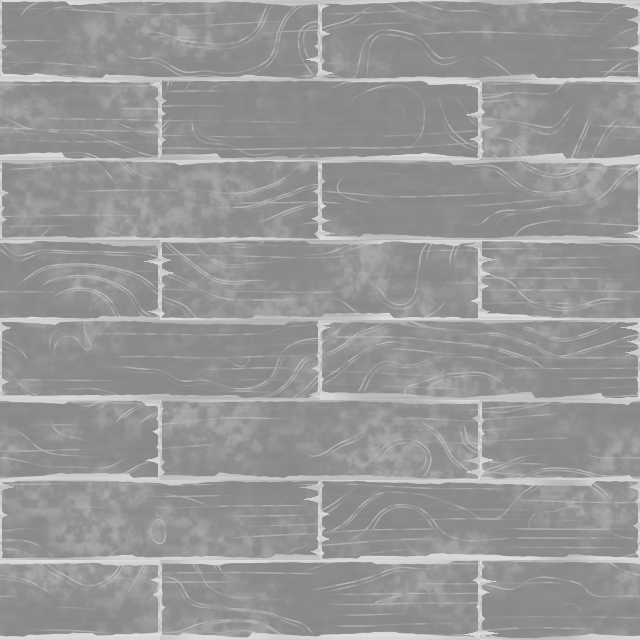
Reproduce this texture procedurally as a three.js fragment shader.

```glsl
// Grey weathered wood planks in running bond, with chipped pale gaps and wavy grain.
varying vec2 vUv;

const float ROWS = 8.0;
const float COLUMNS = 2.0;
const float PLANK_LENGTH = 4.0; // in plank heights
const float SOFT = 0.008;       // edge softness in plank heights
const vec3 WOOD = vec3(0.543);
const vec3 WORN = vec3(0.655);
const vec3 GRAIN = vec3(0.77);
const vec3 GAP_DULL = vec3(0.68);
const vec3 GAP_PALE = vec3(0.88);

float hash(vec2 p) {
  vec3 h = fract(p.xyx * 0.1031);
  h += dot(h, h.yzx + 33.33);
  return fract((h.x + h.y) * h.z);
}

float noise(vec2 p) {
  vec2 i = floor(p), f = fract(p);
  f = f * f * (3.0 - 2.0 * f);
  return mix(mix(hash(i), hash(i + vec2(1.0, 0.0)), f.x),
             mix(hash(i + vec2(0.0, 1.0)), hash(i + 1.0), f.x), f.y);
}

float fbm(vec2 p) {
  float sum = 0.0, weight = 0.5;
  for (int i = 0; i < 5; i++) {
    sum += weight * noise(p);
    p = p * 2.1 + 17.3;
    weight *= 0.5;
  }
  return sum;
}

// Sloping steps from 0 to 1: long wedges that end in short breaks
float chips(float x, float seed) {
  float cell = floor(x), f = fract(x);
  float last = hash(vec2(cell - 1.0, seed + 7.0));
  float start = mix(last, hash(vec2(cell, seed)), clamp(f / 0.07, 0.0, 1.0));
  return mix(start, hash(vec2(cell, seed + 7.0)), f);
}

// Pointed splinters that reach inward from a plank end
float splinters(float y, float seed) {
  float cell = floor(y * 6.0);
  float middle = mix(0.35, 0.65, hash(vec2(cell, seed + 3.0)));
  float point = max(0.0, 1.0 - abs(fract(y * 6.0) - middle) * 3.0);
  float reach = hash(vec2(cell, seed));
  return 0.23 * reach * reach * reach * point * point;
}

// Height field whose level curves are the grain
float grainField(vec2 p, float bend, float pitch) {
  return pitch * p.y + bend * (noise(p * vec2(0.95, 1.15)) + 0.12 * noise(p * 2.7));
}

float grainLine(vec2 p, float bend, float pitch, float shift) {
  const float STEP = 0.004;
  float f = grainField(p, bend, pitch);
  vec2 slope = vec2(grainField(p + vec2(STEP, 0.0), bend, pitch) - f,
                    grainField(p + vec2(0.0, STEP), bend, pitch) - f) / STEP;
  float dist = abs(fract(f + shift) - 0.5) / max(length(slope), 0.2);
  return 1.0 - smoothstep(0.002, 0.016, dist);
}

// Broken strokes: doubled bends plus shallow scratches near the ends
float grain(vec2 q, float seed) {
  vec2 p = q + seed * vec2(13.7, 7.9);
  float patchy = noise(p * vec2(0.9, 2.3) + 31.0);
  float broken = 0.35 + 0.65 * smoothstep(0.25, 0.65, noise(p * vec2(9.0, 14.0)));
  float main = grainLine(p, 3.6, 2.6, 0.0) * smoothstep(0.35, 0.6, patchy);
  float twin = grainLine(p, 3.6, 2.6, 0.15) * smoothstep(0.5, 0.7, patchy);
  float nearEnd = 1.0 - smoothstep(0.2, 1.7, min(q.x, PLANK_LENGTH - q.x));
  float sparse = smoothstep(0.58, 0.8, noise(p * vec2(0.9, 6.0) + 53.0) + 0.12 * nearEnd);
  float scratch = grainLine(p * vec2(0.55, 1.0) + 71.0, 1.3, 7.0, 0.0) * sparse;
  return max(max(main, 0.75 * twin), 0.8 * scratch) * broken;
}

vec3 woodColor(vec2 q, float seed) {
  vec2 p = q + seed * vec2(5.3, 9.1);
  float cloud = smoothstep(0.36, 0.76, fbm(p * vec2(1.1, 1.7)));
  float speckle = smoothstep(0.3, 0.7, fbm(p * 9.0));
  float streak = noise(p * vec2(1.5, 26.0)) - 0.5;
  vec3 color = mix(WOOD, WORN, cloud * (0.25 + 0.75 * speckle));
  color += 0.014 * streak + 0.012 * (speckle - 0.4);
  return mix(color, GRAIN, 0.75 * grain(q, seed));
}

vec3 gapColor(vec2 q, float seed, float joint) {
  float along = smoothstep(0.2, 0.75, noise(vec2(q.x * 1.3, seed * 3.7)));
  float layer = noise(vec2(q.x * 0.8 + seed, q.y * 34.0));
  float bands = noise(vec2(seed, q.y * 24.0));
  float pale = mix(0.6 * along + 0.4 * layer, 0.25 + 0.7 * bands, joint);
  return mix(GAP_DULL, GAP_PALE, pale);
}

void main() {
  // Plank layout: every other row moves by half a plank
  float y = vUv.y * ROWS;
  float row = floor(y);
  float x = vUv.x * COLUMNS + 0.5 * (1.0 - mod(row, 2.0));
  float seed = 1.0 + mod(row, ROWS) * COLUMNS + mod(floor(x), COLUMNS);
  vec2 q = vec2(fract(x) * PLANK_LENGTH, fract(y));

  // Distance inside each chipped edge
  float low = chips(q.x * 1.15 + seed * 0.37, seed);
  float high = chips(q.x * 1.05 + seed * 0.61, seed + 40.0);
  float rough = 0.012 * noise(vec2(q.x * 13.0, seed));
  float bottom = q.y - 0.014 - 0.085 * low * low - rough;
  float top = 1.0 - q.y - 0.008 - 0.065 * high * high - rough;
  float left = q.x - 0.024 - splinters(q.y, seed + 80.0);
  float right = PLANK_LENGTH - q.x - 0.024 - splinters(q.y, seed + 120.0);
  float sides = min(left, right);
  float ends = min(bottom, top);

  // Wood laid over the pale gap
  float joint = smoothstep(-SOFT, SOFT, ends - sides);
  float inside = smoothstep(-SOFT, SOFT, min(sides, ends));
  vec3 color = mix(gapColor(q, seed, joint), woodColor(q, seed), inside);
  gl_FragColor = vec4(color, 1.0);
}
```
